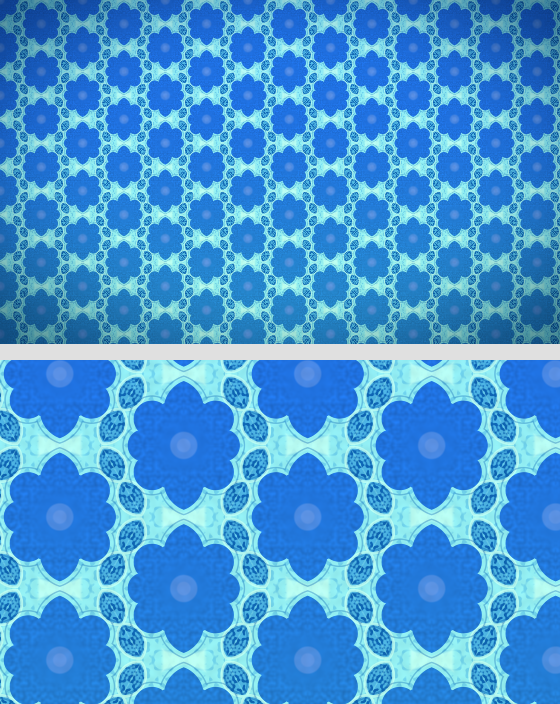
Top, the full canvas; bottom, a detail of the centre.
Give the GLSL for this pattern, as a Shadertoy shader.

```glsl
// Staggered blue flowers on a pale aqua lace ground, with speckled leaf pairs
// between diagonal neighbours. One mirrored hexagonal cell is built from
// distance functions; a vertical tint, fine grain and vignette cover the whole.

#define PITCH 0.0852      // flower spacing, in canvas widths
#define LINE 0.010        // half width of the thin outlines, in pitches
#define HEART 0.095       // radius of the pale flower centre
#define LEAF_SIZE vec2(0.092, 0.138)
#define BLUE_TOP vec3(0.12, 0.43, 0.85)
#define BLUE_LOW vec3(0.14, 0.51, 0.79)
#define LILAC vec3(0.40, 0.58, 0.87)
#define AQUA vec3(0.55, 0.90, 0.92)
#define PALE vec3(0.73, 0.97, 0.92)
#define TEAL vec3(0.29, 0.68, 0.86)
#define DEEP vec3(0.05, 0.38, 0.68)
#define VIGNETTE 0.45

vec2 hashGradient(vec2 cell) {
    float a = fract(sin(dot(cell, vec2(127.1, 311.7))) * 4375.85) * 6.2832;
    return vec2(cos(a), sin(a));
}

float gradientNoise(vec2 p) {
    vec2 i = floor(p), f = fract(p);
    vec2 w = f * f * f * (f * (f * 6.0 - 15.0) + 10.0);
    vec2 e = vec2(1.0, 0.0);
    float low = mix(dot(hashGradient(i), f),
                    dot(hashGradient(i + e.xy), f - e.xy), w.x);
    float high = mix(dot(hashGradient(i + e.yx), f - e.yx),
                     dot(hashGradient(i + e.xx), f - e.xx), w.x);
    return mix(low, high, w.y);
}

// Pointed lens; size holds its half width and half length.
float lens(vec2 p, vec2 size) {
    float r = dot(size, size) / (2.0 * size.x);
    return length(vec2(abs(p.x) + r - size.x, p.y)) - r;
}

// Pointed upright petal with round shoulder and side scallops.
float flower(vec2 p) {
    float d = length(p) - 0.325;
    d = min(d, lens(p - vec2(0.0, 0.25), vec2(0.14, 0.2)));
    d = min(d, length(p - vec2(0.222, 0.185)) - 0.128);
    return min(d, length(p - vec2(0.28, 0.0)) - 0.112);
}

// Offset from the nearest flower centre of the staggered lattice.
vec2 hexCell(vec2 q) {
    vec2 s = vec2(sqrt(3.0), 1.0);
    vec2 a = mod(q + 0.5 * s, s) - 0.5 * s;
    vec2 b = mod(q, s) - 0.5 * s;
    return dot(a, a) < dot(b, b) ? a : b;
}

float fill(float d, float px) {
    return 1.0 - smoothstep(-0.6 * px, 0.6 * px, d);
}

void mainImage(out vec4 fragColor, in vec2 fragCoord) {
    vec2 uv = fragCoord / iResolution.xy;
    vec2 q = vec2(fragCoord.x, iResolution.y - fragCoord.y) / (iResolution.x * PITCH);
    float px = 1.0 / (iResolution.x * PITCH);
    vec2 p = abs(hexCell(q));
    vec3 blue = mix(BLUE_LOW, BLUE_TOP, smoothstep(0.05, 0.7, uv.y));

    // Mottled lace ground
    float petal = flower(p);
    float mottle = gradientNoise(p * 26.0);
    vec3 col = mix(AQUA, TEAL, 0.5 * smoothstep(0.0, 0.35, mottle));

    // Bright bow between vertical neighbours
    float bow = max(0.5 - p.y - 0.025 - 0.35 * p.x, p.x - 0.15);
    col = mix(col, PALE, 0.8 * fill(bow, px + 0.02));

    // Broad leaves, tip to tip along the diagonal cell edges
    vec2 normal = vec2(sqrt(0.75), 0.5);
    vec2 edge = vec2(0.5 - dot(p, normal),
                     abs(dot(p, vec2(-normal.y, normal.x))));
    float leaf = lens(edge - vec2(0.0, 0.135), LEAF_SIZE);
    float speckle = gradientNoise(edge * 40.0 + 7.0);
    vec3 leafColor = mix(TEAL, DEEP, smoothstep(-0.15, 0.3, speckle));
    leafColor = mix(leafColor, AQUA, 0.4 * fill(edge.x - 0.004, px));
    col = mix(col, leafColor, fill(leaf, px));
    col = mix(col, DEEP, 0.45 * fill(abs(leaf + 0.022) - 0.5 * LINE, px));
    col = mix(col, PALE, 0.8 * fill(abs(leaf) - LINE, px));

    // Flower with a teal rim line and speckled petals
    float radius = length(p);
    float ripple = gradientNoise(p * 34.0) * smoothstep(0.1, 0.3, radius);
    vec3 flowerColor = blue * (1.0 + 0.16 * ripple);
    col = mix(col, DEEP, 0.35 * fill(abs(petal - 0.032) - 0.5 * LINE, px));
    col = mix(col, flowerColor, fill(petal, px));

    // Lilac heart with a paler core
    float heart = 0.7 * fill(radius - HEART, 2.0 * px)
                + 0.3 * fill(radius - 0.5 * HEART, 2.0 * px);
    col = mix(col, LILAC, 0.8 * heart);

    // Greener low down, grain and darkened corners
    col *= mix(vec3(1.03, 1.01, 0.97), vec3(0.97, 0.98, 1.01), uv.y);
    col *= 1.0 + 0.05 * gradientNoise(q * 17.0);
    vec2 centre = uv - 0.5;
    float shade = VIGNETTE * smoothstep(0.08, 0.5, dot(centre, centre));
    col *= 1.04 - shade * vec3(1.3, 1.0, 0.85);
    fragColor = vec4(clamp(col, 0.0, 1.0), 1.0);
}
```
